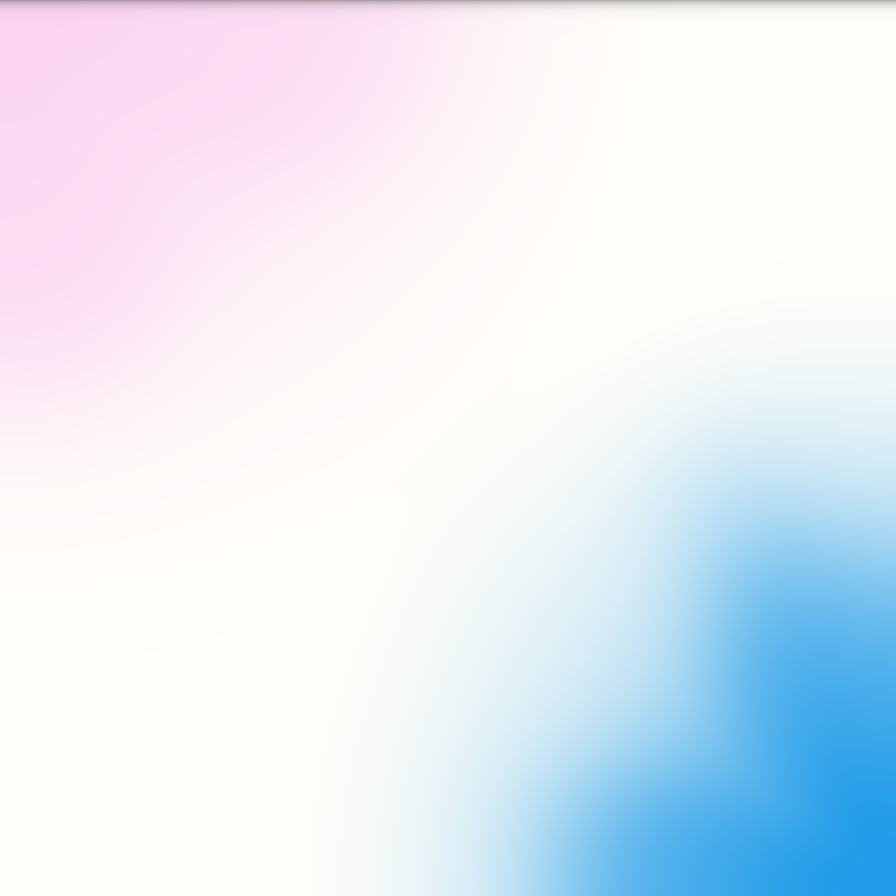
This background is drawn by a WebGL 1 fragment shader. Its source:

```glsl
precision highp float;
// Soft paper background with a pink glow in the upper left corner and a
// blue glow in the lower right. Each glow is a polar falloff around its corner,
// whose radius and sharpness vary with angle; a thin shadow lines the top.

uniform vec2 u_resolution;

const vec3 PAPER = vec3(1.0, 0.995, 0.977);
const vec3 PINK = vec3(0.985, 0.832, 0.950);
const vec3 BLUE = vec3(0.125, 0.610, 0.910);

// Half-strength radius and sharpness: x along the horizontal edge, y along the vertical.
const vec2 PINK_RADIUS = vec2(0.48, 0.43);
const vec2 PINK_SHARPNESS = vec2(7.2, 8.0);
const vec2 BLUE_RADIUS = vec2(0.37, 0.365);
const vec2 BLUE_SHARPNESS = vec2(6.0, 5.1);

// Gentler sharpness near the corner, and the relative distances of the change.
const float PINK_CORE = 2.5;
const float BLUE_CORE = 2.7;
const vec2 CORE_RANGE = vec2(0.4, 1.25);

// Notch: angle, angular width, loss of radius, loss of sharpness.
const vec4 PINK_NOTCH = vec4(0.80, 0.42, 0.092, 2.9);
const vec4 BLUE_NOTCH = vec4(0.663, 0.314, 0.070, 1.8);

// Bulge: angle, angular width, gain of radius.
const vec3 NO_BULGE = vec3(0.0, 1.0, 0.0);
const vec3 BLUE_BULGE = vec3(1.187, 0.23, 0.040);

// Distances over which the far tail of a glow dies out.
const vec2 PINK_FADE = vec2(0.60, 0.85);
const vec2 BLUE_FADE = vec2(0.50, 0.76);

const float SHADOW_STRENGTH = 0.33;
const float SHADOW_DEPTH = 0.0055;
const float HALF_PI = 1.570796;

float bell(float x, float center, float width) {
    float t = (x - center) / width;
    return exp(-t * t);
}

// Strength of a glow at offset q from its corner, with both axes pointing inward.
float cornerGlow(vec2 q, vec2 radii, vec2 sharpness, float core,
                 vec4 notch, vec3 bulge, vec2 fade) {
    float angle = atan(q.y, q.x);
    float turn = angle / HALF_PI;
    float dip = bell(angle, notch.x, notch.y);
    float radius = mix(radii.x, radii.y, turn) - notch.z * dip
                 + bulge.z * bell(angle, bulge.x, bulge.y);
    float outer = mix(sharpness.x, sharpness.y, turn) - notch.w * dip;
    float dist = length(q);
    float reach = dist / radius;
    float power = mix(core, outer, smoothstep(CORE_RANGE.x, CORE_RANGE.y, reach));
    float tail = 1.0 - smoothstep(fade.x, fade.y, dist);
    return tail / (1.0 + pow(reach, power));
}

void main() {
    vec2 p = gl_FragCoord.xy / u_resolution;

    // Corner glows
    float pink = cornerGlow(vec2(p.x, 1.0 - p.y), PINK_RADIUS, PINK_SHARPNESS,
                            PINK_CORE, PINK_NOTCH, NO_BULGE, PINK_FADE);
    float blue = cornerGlow(vec2(1.0 - p.x, p.y), BLUE_RADIUS, BLUE_SHARPNESS,
                            BLUE_CORE, BLUE_NOTCH, BLUE_BULGE, BLUE_FADE);
    vec3 color = mix(PAPER, PINK, pink);
    color = mix(color, BLUE, blue);

    // Shadow along the top edge
    color *= 1.0 - SHADOW_STRENGTH * exp((p.y - 1.0) / SHADOW_DEPTH);

    gl_FragColor = vec4(color, 1.0);
}
```
